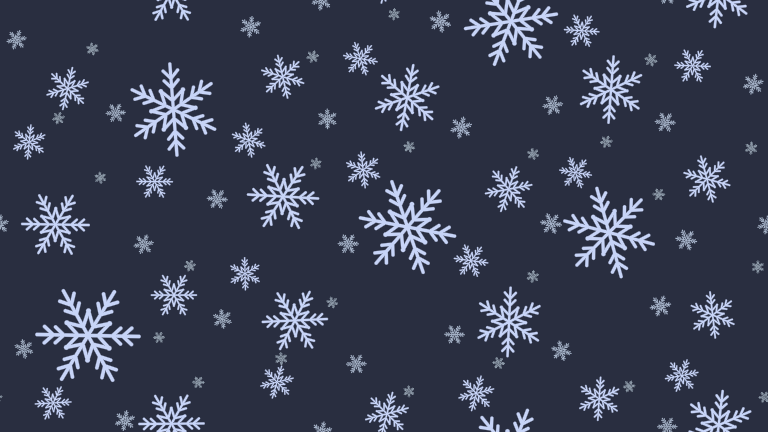
This pattern is drawn by a WebGL 2 fragment shader. Its source:

```glsl
#version 300 es
precision highp float;

uniform vec2 u_resolution;
out vec4 fragColor;

const int FLAKES = 104;

float hash(float n) {
    return fract(sin(n * 91.345 + 4.7) * 4375.85);
}

// Flakes come in six size classes, largest first.
float flakeRadius(int i) {
    float r = i < 5 ? 0.118 : i < 13 ? 0.083 : i < 22 ? 0.055
            : i < 41 ? 0.041 : i < 65 ? 0.024 : 0.014;
    return r * mix(0.92, 1.06, hash(float(i) + 0.5));
}

// A low-discrepancy sequence drops each new flake into a gap; jitter loosens it.
vec2 flakeCenter(int i, vec2 tile) {
    float n = float(i);
    vec2 spot = fract(vec2(0.53, 0.47) + n * vec2(0.5698, 0.7549));
    vec2 jitter = vec2(hash(n + 200.0), hash(n + 400.0)) - 0.5;
    return spot * tile + jitter * 0.06;
}

// Shortest offset on a wrapping tile.
vec2 wrap(vec2 d, vec2 tile) {
    return d - tile * round(d / tile);
}

float segment(vec2 p, vec2 a, vec2 b) {
    vec2 ab = b - a;
    return length(p - a - ab * clamp(dot(p - a, ab) / dot(ab, ab), 0.0, 1.0));
}

// Unit snowflake, folded into one half of a sixth.
float snowflake(vec2 p, float halfWidth) {
    float sector = radians(60.0);
    float angle = atan(p.y, p.x);
    angle = abs(angle - sector * round(angle / sector));
    vec2 q = length(p) * vec2(cos(angle), sin(angle));
    vec2 starTip = vec2(0.407, 0.235);

    float d = segment(q, vec2(0.0), vec2(0.97, 0.0));
    d = min(d, segment(q, vec2(0.66, 0.0), vec2(0.83, 0.155)));
    d = min(d, segment(q, vec2(0.46, 0.0), vec2(0.62, 0.15)));
    d = min(d, segment(q, vec2(0.19, 0.0), starTip));
    d -= halfWidth;
    return min(d, length(q - starTip) - 0.048);
}

// A flake is dropped where it would touch an earlier, larger one.
bool hasRoom(int i, vec2 center, float radius, vec2 tile) {
    for (int j = 0; j < i; j++) {
        vec2 gap = wrap(center - flakeCenter(j, tile), tile);
        if (length(gap) < 0.98 * (radius + flakeRadius(j))) return false;
    }
    return true;
}

void main() {
    vec2 p = gl_FragCoord.xy / u_resolution.y;
    vec2 tile = vec2(u_resolution.x / u_resolution.y, 1.0);
    float pixel = 1.0 / u_resolution.y;

    vec3 night = vec3(0.16, 0.18, 0.25);
    vec3 ice = vec3(0.78, 0.83, 0.97);
    vec3 dimFrost = vec3(0.66, 0.72, 0.77);
    vec3 color = night;

    for (int i = 0; i < FLAKES; i++) {
        vec2 center = flakeCenter(i, tile);
        float radius = flakeRadius(i);
        vec2 d = wrap(p - center, tile);
        if (length(d) > radius + 2.0 * pixel) continue;
        if (!hasRoom(i, center, radius, tile)) continue;

        // Spin the flake, then blend it in with a soft edge.
        float spin = 6.2832 * hash(float(i) + 700.0);
        d = mat2(cos(spin), -sin(spin), sin(spin), cos(spin)) * d;
        float edge = radius * snowflake(d / radius, 0.032 + 0.0004 / radius);
        float cover = clamp(0.5 - edge / (1.2 * pixel), 0.0, 1.0);
        vec3 tint = mix(dimFrost, ice, smoothstep(0.012, 0.04, radius));
        color = mix(color, tint, cover);
    }

    fragColor = vec4(color, 1.0);
}
```
